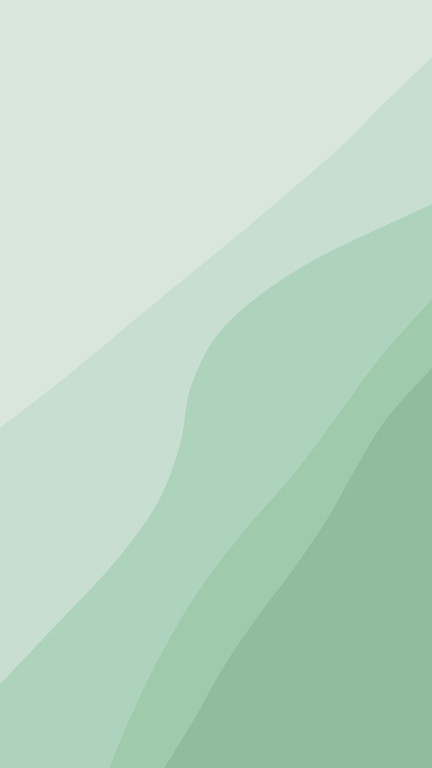
Write a WebGL 2 fragment shader that draws this background.

```glsl
#version 300 es
precision highp float;
// Five flat green layers stacked from pale upper left to deep lower right.
// Each layer is bounded by a smooth spline giving x as a function of depth,
// and its edge is antialiased by the screen-space gradient of the distance.
uniform vec2 u_resolution;
out vec4 fragColor;

// Catmull-Rom spline through nine even knots, continued straight past its ends
float contour(float depth, float first, float last, float knots[9]) {
    float s = (depth - first) / (last - first) * 8.0;
    float inside = clamp(s, 0.0, 8.0);
    int i = int(min(floor(inside), 7.0));
    float t = inside - float(i);
    float a = knots[i];
    float b = knots[i + 1];
    float before = i > 0 ? knots[i - 1] : 2.0 * a - b;
    float after = i < 7 ? knots[i + 2] : 2.0 * b - a;
    float slopeA = 0.5 * (b - before);
    float slopeB = 0.5 * (after - a);
    float curve = a + t * (slopeA + t * (3.0 * (b - a) - 2.0 * slopeA - slopeB
                + t * (2.0 * (a - b) + slopeA + slopeB)));
    return curve + (s - inside) * (s < 0.0 ? slopeA : slopeB);
}

// Coverage of the region to the right of a contour, one pixel soft
float cover(float side) {
    float grad = length(vec2(dFdx(side), dFdy(side)));
    return clamp(0.5 + side / max(grad, 1e-6), 0.0, 1.0);
}

void main() {
    vec2 uv = gl_FragCoord.xy / u_resolution;
    float depth = 1.0 - uv.y;

    // Contours, from the palest band to the deepest
    float mist = contour(depth, 0.0742, 0.5573, float[9](
        1.0, 0.889, 0.781, 0.657, 0.530, 0.398, 0.269, 0.139, 0.0));
    float mint = contour(depth, 0.2656, 0.8906, float[9](
        1.0, 0.711, 0.525, 0.444, 0.417, 0.363, 0.262, 0.132, 0.0));
    float sage = contour(depth, 0.3893, 1.0, float[9](
        1.0, 0.880, 0.780, 0.678, 0.560, 0.458, 0.377, 0.310, 0.252));
    float moss = contour(depth, 0.4792, 1.0, float[9](
        1.0, 0.896, 0.824, 0.759, 0.681, 0.594, 0.516, 0.451, 0.380));

    // Paint the layers back to front
    vec3 color = vec3(0.851, 0.902, 0.863);
    color = mix(color, vec3(0.784, 0.871, 0.820), cover(uv.x - mist));
    color = mix(color, vec3(0.678, 0.827, 0.741), cover(uv.x - mint));
    color = mix(color, vec3(0.627, 0.792, 0.675), cover(uv.x - sage));
    color = mix(color, vec3(0.561, 0.741, 0.616), cover(uv.x - moss));
    fragColor = vec4(color, 1.0);
}
```
